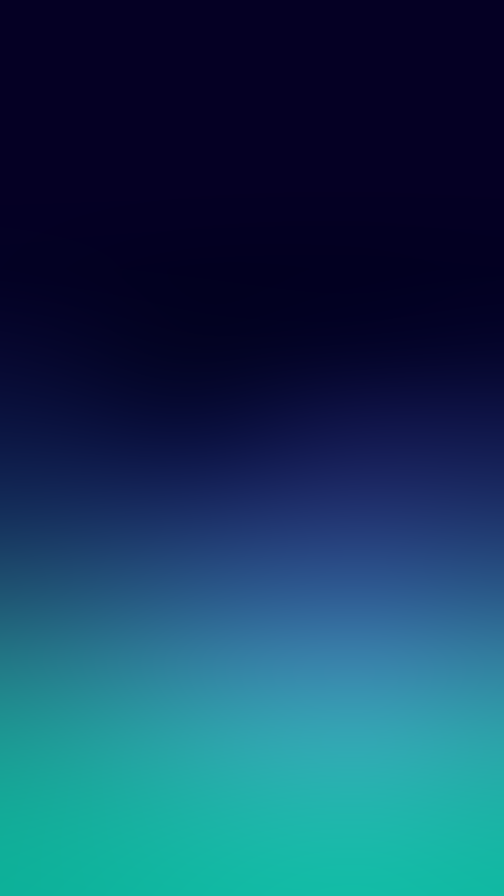
A Shadertoy shader for this background:

```glsl
// Soft aurora backdrop: teal floor rising through blue haze into a near-black violet sky.

const int STOPS = 9;
const float RAMP_TOP = 0.7;   // height at which the ramps end
const vec3 SKY = vec3(0.020, 0.0, 0.141);

// Colour stops, evenly spaced from the floor up to RAMP_TOP
const vec3 LEFT_RAMP[STOPS] = vec3[STOPS](
    vec3(0.047, 0.690, 0.596), vec3(0.067, 0.667, 0.588), vec3(0.102, 0.592, 0.565),
    vec3(0.125, 0.463, 0.510), vec3(0.110, 0.306, 0.424), vec3(0.071, 0.169, 0.337),
    vec3(0.043, 0.082, 0.255), vec3(0.027, 0.031, 0.188), vec3(0.012, 0.004, 0.141));

const vec3 RIGHT_RAMP[STOPS] = vec3[STOPS](
    vec3(0.071, 0.737, 0.651), vec3(0.125, 0.714, 0.675), vec3(0.200, 0.651, 0.702),
    vec3(0.222, 0.510, 0.667), vec3(0.176, 0.337, 0.557), vec3(0.125, 0.192, 0.427),
    vec3(0.067, 0.086, 0.294), vec3(0.016, 0.016, 0.165), vec3(0.008, 0.000, 0.129));

// Catmull-Rom spline through the stops, t in 0..1
vec3 sampleRamp(vec3 ramp[STOPS], float t) {
    float position = clamp(t, 0.0, 1.0) * float(STOPS - 1);
    int i = min(int(position), STOPS - 2);
    float f = position - float(i);
    vec3 a = ramp[max(i - 1, 0)];
    vec3 b = ramp[i];
    vec3 c = ramp[i + 1];
    vec3 d = ramp[min(i + 2, STOPS - 1)];
    return b + 0.5 * f * (c - a + f * (2.0 * a - 5.0 * b + 4.0 * c - d
             + f * (3.0 * (b - c) + d - a)));
}

// Soft elliptical spot, 1 at its centre
float softSpot(vec2 p, vec2 centre, vec2 radius) {
    vec2 q = (p - centre) / radius;
    return exp(-dot(q, q));
}

// Share of the right ramp: peaks right of centre, easing off at the edge
float rightShare(float x) {
    return smoothstep(-0.15, 0.7, x) - 0.3 * smoothstep(0.7, 1.05, x);
}

void mainImage(out vec4 fragColor, in vec2 fragCoord) {
    vec2 uv = fragCoord / iResolution.xy;
    float height = uv.y / RAMP_TOP;

    // Blend the two vertical ramps across the canvas
    vec3 color = mix(sampleRamp(LEFT_RAMP, height),
                     sampleRamp(RIGHT_RAMP, height), rightShare(uv.x));

    // Dark hollow left of centre, between the blue glows
    float hollow = softSpot(uv, vec2(0.37, 0.57), vec2(0.25, 0.11));
    color *= 1.0 - vec3(0.50, 0.42, 0.22) * hollow;

    // Violet night sky above
    color = mix(color, SKY, smoothstep(0.68, 0.82, uv.y));

    fragColor = vec4(max(color, 0.0), 1.0);
}
```
